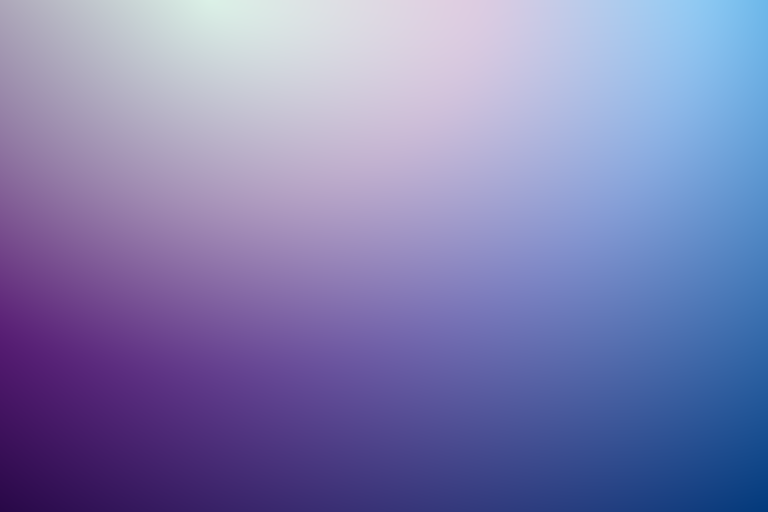
This background is drawn by a Shadertoy shader. Its source:

```glsl
// A soft colour field: a pale mint glow at the top edge, wrapped by elliptical
// rings that fade to violet and blue. Each ring is a cubic colour sweep over
// its angle, and rounded linear ramps blend from one ring to the next.

const vec2 GLOW_CENTRE = vec2(0.273, 1.0);  // fraction of the canvas
const vec2 RING_SCALE = vec2(0.638, 0.723); // half axes of the middle ring
const float INNER_RADIUS = 0.55;
const float MIDDLE_RADIUS = 1.0;
const float OUTER_RADIUS = 1.4;
const float CREASE_SOFTNESS = 0.06;
const float SWEEP_STEP = 1.04719755;        // 60 degrees between sweep colours

const vec3 CORE_MINT = vec3(0.860, 0.945, 0.905);

// Ring colours run from the right, below the glow, to the left.
const vec3 INNER_PINK = vec3(0.886, 0.792, 0.878);
const vec3 INNER_LILAC = vec3(0.753, 0.675, 0.800);
const vec3 INNER_MAUVE = vec3(0.596, 0.505, 0.667);
const vec3 INNER_GREY = vec3(0.627, 0.569, 0.675);

const vec3 MIDDLE_SKY = vec3(0.569, 0.804, 0.965);
const vec3 MIDDLE_PERIWINKLE = vec3(0.463, 0.439, 0.714);
const vec3 MIDDLE_PURPLE = vec3(0.333, 0.080, 0.439);
const vec3 MIDDLE_PLUM = vec3(0.431, 0.196, 0.549);

const vec3 OUTER_AZURE = vec3(0.157, 0.569, 0.831);
const vec3 OUTER_INDIGO = vec3(0.243, 0.306, 0.569);
const vec3 OUTER_NIGHT = vec3(0.149, 0.000, 0.243);
const vec3 OUTER_SHADE = vec3(0.000, 0.235, 0.196);

// Cubic through four colours placed at t = 0, 1, 2 and 3.
vec3 sweep(vec3 a, vec3 b, vec3 c, vec3 d, float t) {
    float t1 = t - 1.0, t2 = t - 2.0, t3 = t - 3.0;
    return -a * t1 * t2 * t3 / 6.0 + b * t * t2 * t3 / 2.0
         - c * t * t1 * t3 / 2.0 + d * t * t1 * t2 / 6.0;
}

// Rounded max(x, 0), to avoid a hard crease where two ramps meet.
float softPositive(float x) {
    return 0.5 * (x + sqrt(x * x + CREASE_SOFTNESS * CREASE_SOFTNESS));
}

void mainImage(out vec4 fragColor, in vec2 fragCoord) {
    // Elliptical polar coordinates around the glow
    vec2 uv = fragCoord / iResolution.xy;
    vec2 offset = (uv - GLOW_CENTRE) * vec2(1.0, -1.0) / RING_SCALE;
    float radius = length(offset);
    float turn = atan(offset.y, offset.x) / SWEEP_STEP;

    // Colour of each ring along this direction
    vec3 inner = sweep(INNER_PINK, INNER_LILAC, INNER_MAUVE, INNER_GREY, turn);
    vec3 middle = sweep(MIDDLE_SKY, MIDDLE_PERIWINKLE, MIDDLE_PURPLE, MIDDLE_PLUM, turn);
    vec3 outer = sweep(OUTER_AZURE, OUTER_INDIGO, OUTER_NIGHT, OUTER_SHADE, turn);

    // Radial ramps; the last one continues past the outer ring
    float pastInner = softPositive(radius - INNER_RADIUS);
    float pastMiddle = softPositive(radius - MIDDLE_RADIUS);
    vec3 color = CORE_MINT;
    color += (inner - CORE_MINT) * (radius - pastInner) / INNER_RADIUS;
    color += (middle - inner) * (pastInner - pastMiddle) / (MIDDLE_RADIUS - INNER_RADIUS);
    color += (outer - middle) * pastMiddle / (OUTER_RADIUS - MIDDLE_RADIUS);

    fragColor = vec4(clamp(color, 0.0, 1.0), 1.0);
}
```
